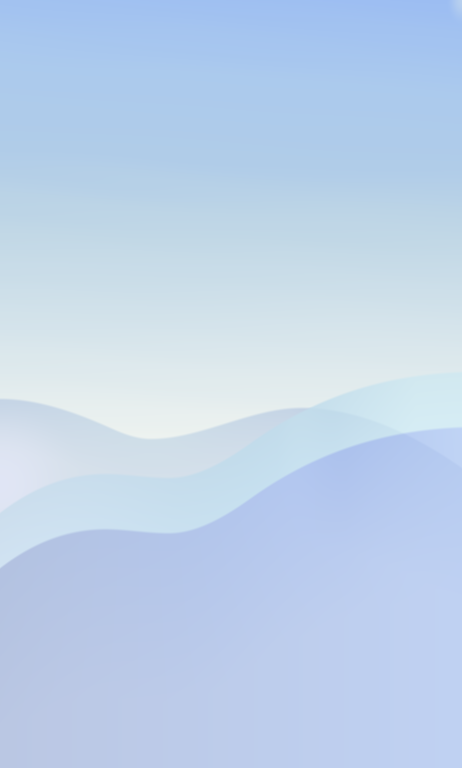
A WebGL 1 fragment shader for this background:

```glsl
precision highp float;
// Pale sky above three translucent rolling hills.
// Hill outlines are chained cubic curves; each layer has its own gradient,
// and faint stretched gradient noise gives the sky soft cloud streaks.

uniform vec2 u_resolution;

const vec3 HORIZON = vec3(0.93, 0.95, 0.94);
const vec3 MIST = vec3(0.83, 0.89, 0.92);
const vec3 PALE_BLUE = vec3(0.75, 0.84, 0.90);
const vec3 SOFT_BLUE = vec3(0.69, 0.80, 0.91);
const vec3 CLEAR_BLUE = vec3(0.67, 0.79, 0.93);
const vec3 ZENITH = vec3(0.61, 0.74, 0.95);
const vec3 LILAC = vec3(0.88, 0.90, 0.96);

vec2 hashGradient(vec2 cell) {
  float angle = 6.2832 * fract(sin(dot(cell, vec2(127.1, 311.7))) * 43758.5);
  return vec2(cos(angle), sin(angle));
}

float gradientNoise(vec2 p) {
  vec2 i = floor(p);
  vec2 f = fract(p);
  vec2 w = f * f * f * (f * (f * 6.0 - 15.0) + 10.0);
  float a = dot(hashGradient(i), f);
  float b = dot(hashGradient(i + vec2(1.0, 0.0)), f - vec2(1.0, 0.0));
  float c = dot(hashGradient(i + vec2(0.0, 1.0)), f - vec2(0.0, 1.0));
  float d = dot(hashGradient(i + 1.0), f - 1.0);
  return mix(mix(a, b, w.x), mix(c, d, w.x), w.y);
}

// Cubic between two knots, each given as (x, height, slope).
float cubic(float x, vec3 a, vec3 b) {
  float span = b.x - a.x;
  float t = clamp((x - a.x) / span, 0.0, 1.0);
  float s = 1.0 - t;
  return mix(a.y, b.y, t * t * (3.0 - 2.0 * t))
       + span * t * s * (a.z * s - b.z * t);
}

float backRidge(float x) {
  vec3 shoulder = vec3(0.239, 0.4427, -0.27);
  vec3 dip = vec3(0.326, 0.4284, 0.0);
  vec3 crest = vec3(0.652, 0.4688, 0.0);
  if (x < shoulder.x) return cubic(x, vec3(0.0, 0.4805, 0.0), shoulder);
  if (x < dip.x) return cubic(x, shoulder, dip);
  if (x < crest.x) return cubic(x, dip, crest);
  return cubic(x, crest, vec3(1.0, 0.3906, -0.42));
}

float frontRidge(float x) {
  vec3 mound = vec3(0.228, 0.3828, 0.0);
  vec3 dip = vec3(0.365, 0.3776, 0.0);
  vec3 slope = vec3(0.543, 0.4232, 0.431);
  if (x < mound.x) return cubic(x, vec3(0.0, 0.332, 0.467), mound);
  if (x < dip.x) return cubic(x, mound, dip);
  if (x < slope.x) return cubic(x, dip, slope);
  return cubic(x, slope, vec3(1.0, 0.5156, 0.024));
}

float ramp(float low, float high, float v) {
  return clamp((v - low) / (high - low), 0.0, 1.0);
}

// Coverage of everything below a ridge, with a soft edge.
float below(float ridge, float y, float softness) {
  return smoothstep(-softness, softness, ridge - y);
}

vec3 skyColor(vec2 p) {
  float h = p.y - 0.05 * (1.0 - p.x) * smoothstep(0.6, 1.0, p.y);
  h += 0.012 * gradientNoise(vec2(p.x * 2.0, p.y * 34.0 + p.x * 2.0));
  vec3 color = mix(HORIZON, MIST, ramp(0.43, 0.58, h));
  color = mix(color, PALE_BLUE, ramp(0.58, 0.70, h));
  color = mix(color, SOFT_BLUE, ramp(0.70, 0.78, h));
  color = mix(color, CLEAR_BLUE, ramp(0.78, 0.88, h));
  color = mix(color, ZENITH, ramp(0.88, 1.0, h));
  // Small pale corner at the upper right
  float corner = smoothstep(0.035, 0.0, distance(p, vec2(1.0)));
  return mix(color, MIST, 0.5 * corner);
}

vec3 backHillColor(vec2 p, float depth) {
  vec3 crest = mix(vec3(0.77, 0.83, 0.90), vec3(0.81, 0.87, 0.91),
                   smoothstep(0.35, 0.0, abs(p.x - 0.33)));
  vec3 color = mix(crest, vec3(0.84, 0.88, 0.92), ramp(0.0, 0.07, depth));
  float glow = smoothstep(0.17, 0.0, length((p - vec2(0.0, 0.37)) * vec2(0.9, 1.5)));
  return mix(color, LILAC, glow);
}

vec3 middleHillColor(vec2 p, float depth) {
  vec3 color = mix(vec3(0.80, 0.87, 0.93), vec3(0.76, 0.86, 0.92), ramp(0.0, 0.55, p.x));
  color = mix(color, vec3(0.82, 0.91, 0.94), ramp(0.60, 0.90, p.x));
  return color + 0.02 * ramp(0.0, 0.08, depth);
}

vec3 frontHillColor(vec2 p, float depth) {
  vec3 crest = mix(vec3(0.70, 0.76, 0.88), vec3(0.70, 0.78, 0.94), ramp(0.0, 0.65, p.x));
  crest = mix(crest, vec3(0.75, 0.83, 0.96), ramp(0.75, 1.0, p.x));
  vec3 base = mix(vec3(0.73, 0.78, 0.89), vec3(0.75, 0.82, 0.95), p.x);
  return mix(crest, base, ramp(0.0, 0.22, depth));
}

void main() {
  vec2 p = gl_FragCoord.xy / u_resolution;
  float softness = 0.0022;
  float back = backRidge(p.x);
  float middle = frontRidge(p.x);
  float front = middle - 0.072;

  float backCover = below(back, p.y, softness);
  vec3 color = mix(skyColor(p), backHillColor(p, back - p.y), backCover);
  color = mix(color, middleHillColor(p, middle - p.y), below(middle, p.y, softness));
  color = mix(color, frontHillColor(p, front - p.y), below(front, p.y, softness));

  // The back hill shows through the nearer hills on the right
  float veil = backCover * smoothstep(0.62, 0.74, p.x) * ramp(0.18, 0.0, back - p.y);
  color -= vec3(0.035, 0.03, 0.015) * veil;
  gl_FragColor = vec4(color, 1.0);
}
```
